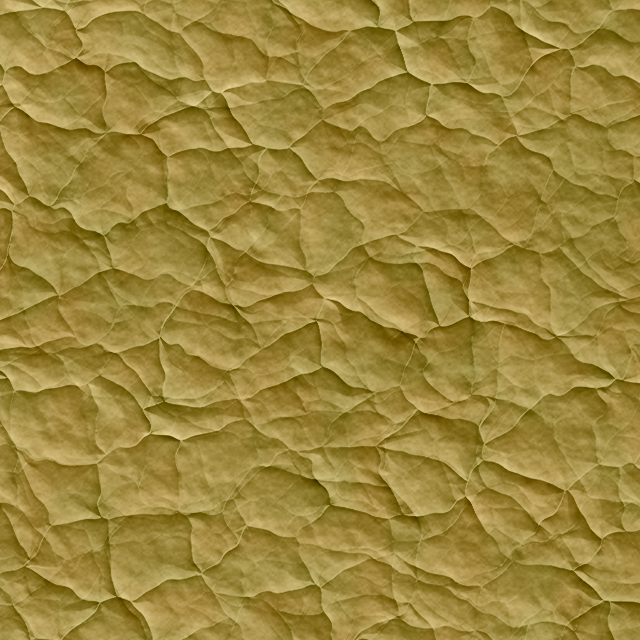
Give the GLSL for this texture, as a Shadertoy shader.

```glsl
// Ochre grained leather: rounded pebbles split by crossing creases.
// Warped Voronoi borders at three sizes plus fine wrinkles form a height
// field, which is lit from the lower left by finite differences.

const float GRAIN_SCALE = 8.6;                  // pebbles across the canvas
const vec2 LIGHT_SLOPE = vec2(0.42, 0.91);      // uphill direction that catches light
const vec3 LEATHER = vec3(0.628, 0.538, 0.248);
const vec3 TONE_STEP = vec3(0.160, 0.160, 0.190);
const vec3 GREEN_TINT = vec3(-0.035, 0.012, 0.010);

vec2 hash22(vec2 p) {
    vec3 q = fract(p.xyx * vec3(0.1031, 0.1030, 0.0973));
    q += dot(q, q.yzx + 33.33);
    return fract((q.xx + q.yz) * q.zy);
}

vec2 noise2(vec2 p) {
    vec2 cell = floor(p), f = fract(p);
    vec2 u = f * f * f * (f * (f * 6.0 - 15.0) + 10.0);
    vec2 low = mix(hash22(cell), hash22(cell + vec2(1.0, 0.0)), u.x);
    vec2 high = mix(hash22(cell + vec2(0.0, 1.0)), hash22(cell + 1.0), u.x);
    return mix(low, high, u.y);
}

mat2 rotation(float angle) {
    float c = cos(angle), s = sin(angle);
    return mat2(c, s, -s, c);
}

// Distance to the nearest Voronoi border, in cell units
float borderDistance(vec2 p) {
    vec2 cell = floor(p), f = fract(p);
    vec2 nearestCell = vec2(0.0), nearest = vec2(0.0);
    float best = 1e3;
    for (int j = -1; j <= 1; j++)
    for (int i = -1; i <= 1; i++) {
        vec2 g = vec2(i, j);
        vec2 r = g + hash22(cell + g) - f;
        float d = dot(r, r);
        if (d < best) { best = d; nearest = r; nearestCell = g; }
    }
    float border = 1e3;
    for (int j = -2; j <= 2; j++)
    for (int i = -2; i <= 2; i++) {
        vec2 g = nearestCell + vec2(i, j);
        vec2 r = g + hash22(cell + g) - f;
        vec2 between = r - nearest;
        if (dot(between, between) > 1e-5)
            border = min(border, dot(0.5 * (nearest + r), normalize(between)));
    }
    return max(border, 0.0);
}

// One crease network: x = height, y = thin line at the bottom of the crease
vec2 creases(vec2 p, float seed, float width, float depth) {
    float d = borderDistance(p + seed);
    float strength = mix(0.35, 1.4, noise2(p * 1.1 + seed * 3.0).x);
    return strength * vec2(-depth * exp(-d / width), exp(-d * 5.0 / width));
}

float wrinkles(vec2 p) {
    float h = 0.085 * noise2(p * vec2(2.6, 3.4)).x;
    h += 0.036 * noise2(rotation(0.6) * p * vec2(6.0, 8.0)).x;
    h += 0.013 * noise2(rotation(-0.5) * p * vec2(13.0, 17.0)).x;
    return h + 0.005 * noise2(p * 30.0).x;
}

// Whole leather relief: x = height, y = crease line
vec2 relief(vec2 p) {
    vec2 warped = p + 0.38 * (noise2(p * 1.2) - 0.5) + 0.10 * (noise2(p * 4.5 + 9.0) - 0.5);
    vec2 pebbles = creases(warped * vec2(0.94, 1.20), 17.0, 0.19, 0.19);
    vec2 folds = creases(rotation(0.55) * warped * vec2(0.70, 0.86), 41.0, 0.15, 0.13);
    vec2 cracks = creases(rotation(-0.4) * warped * vec2(1.9, 2.2), 73.0, 0.20, 0.035);
    vec2 surface = pebbles + 0.8 * folds + vec2(1.0, 0.15) * cracks;
    surface.x += wrinkles(p);
    return surface;
}

void mainImage(out vec4 fragColor, in vec2 fragCoord) {
    vec2 uv = fragCoord / iResolution.y;
    vec2 p = uv * GRAIN_SCALE + 20.0;

    // Slope of the relief towards the light
    const float stepSize = 0.022;
    vec2 here = relief(p);
    float right = relief(p + vec2(stepSize, 0.0)).x;
    float up = relief(p + vec2(0.0, stepSize)).x;
    float slope = dot(vec2(right, up) - here.x, LIGHT_SLOPE) / stepSize;
    float tone = slope / (1.0 + 0.22 * abs(slope));

    // Shadow in the creases, strongest on the side turned from the light
    tone -= 0.65 * here.y * smoothstep(0.35, -0.45, slope);

    // Patchy dye and fine speckle
    tone += 0.35 * (noise2(p * 0.7 + 5.0).x - 0.5);
    tone += 0.25 * (noise2(p * 24.0).y - 0.5);
    tone += 0.12 * (0.5 - uv.x);

    // Faint green shift in patches and along the creases
    float green = noise2(p * 2.2 + 31.0).y - 0.5 + 0.4 * min(here.y, 1.0);
    vec3 color = LEATHER + TONE_STEP * tone + GREEN_TINT * green;
    fragColor = vec4(clamp(color, 0.0, 1.0), 1.0);
}
```
